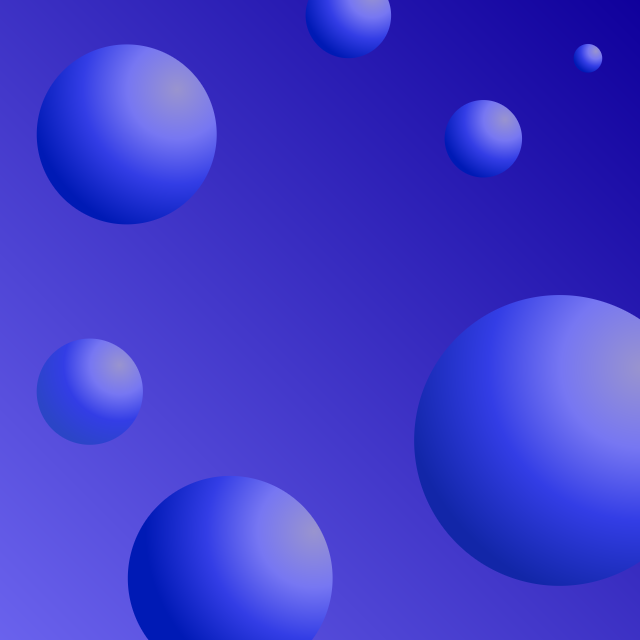
Reproduce this background procedurally as a Shadertoy shader.

```glsl
const int SPHERE_COUNT = 7;

vec3 backdrop(vec2 uv, vec3 lowColor, vec3 highColor) {
    return mix(lowColor, highColor, clamp((uv.x + uv.y) * 0.5, 0.0, 1.0));
}

// Radial shading; d is the distance from the highlight in sphere radii
vec3 sphereShade(float d, vec3 shadow) {
    const vec3 shine = vec3(0.60, 0.58, 0.81);
    const vec3 lilac = vec3(0.465, 0.465, 0.95);
    const vec3 blue = vec3(0.20, 0.24, 0.90);
    vec3 color = mix(shine, lilac, clamp(d / 0.55, 0.0, 1.0));
    color = mix(color, blue, clamp((d - 0.55) / 0.5, 0.0, 1.0));
    return mix(color, shadow, clamp((d - 1.05) / 0.6, 0.0, 1.0));
}

float discMask(vec2 p, vec2 center, float radius, float pixel) {
    return clamp(0.5 - (length(p - center) - radius) / pixel, 0.0, 1.0);
}

vec3 addSphere(vec3 base, vec2 p, vec3 sphere, vec2 lightOffset, vec3 shadow, float pixel) {
    vec2 local = (p - sphere.xy) / sphere.z;
    vec3 shade = sphereShade(length(local - lightOffset), shadow);
    return mix(base, shade, discMask(p, sphere.xy, sphere.z, pixel));
}

void mainImage(out vec4 fragColor, in vec2 fragCoord) {
    vec2 uv = fragCoord / iResolution.xy;
    float pixel = 1.0 / iResolution.y;
    vec2 p = vec2(uv.x, uv.y);

    const vec3 deepShadow = vec3(0.0, 0.10, 0.71);
    const vec3 duskShadow = vec3(0.07, 0.15, 0.66);
    const vec3 softShadow = vec3(0.17, 0.27, 0.78);
    const vec2 upperRight = vec2(0.56, 0.50);

    // Center and radius of each sphere
    vec3 spheres[SPHERE_COUNT] = vec3[SPHERE_COUNT](
        vec3(0.198, 0.790, 0.1406),
        vec3(0.5443, 0.9759, 0.0668),
        vec3(0.9186, 0.9089, 0.0224),
        vec3(0.7552, 0.7832, 0.0605),
        vec3(0.1403, 0.388, 0.0830),
        vec3(0.3597, 0.0964, 0.1600),
        vec3(0.8743, 0.3118, 0.2272));

    vec3 color = backdrop(uv, vec3(0.415, 0.385, 0.93), vec3(0.06, 0.0, 0.61));

    // Spheres lit from the upper right
    for (int i = 0; i < SPHERE_COUNT; i++) {
        vec3 shadow = i == 4 ? softShadow : i == 6 ? duskShadow : deepShadow;
        vec2 lightOffset = i == 5 ? vec2(0.82, 0.46) : upperRight;
        color = addSphere(color, p, spheres[i], lightOffset, shadow, pixel);
    }

    fragColor = vec4(color, 1.0);
}
```
